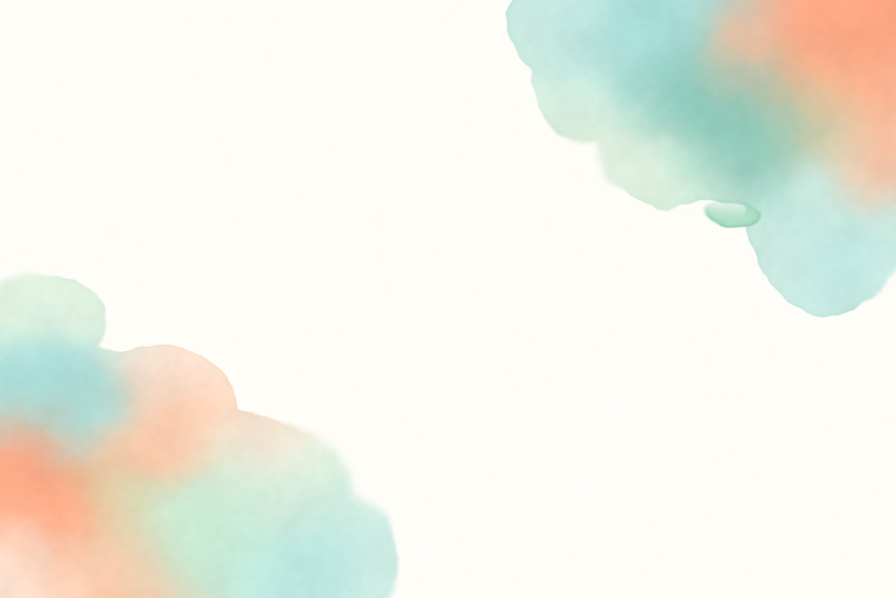
Write a Shadertoy shader that draws this background.

```glsl
// Two watercolour clouds bleeding in from opposite corners of warm white paper.
// Each cloud is a noisy union of ellipses; inside it, soft stains of pigment are
// blended by normalised Gaussian weights, then given grain and a dried rim.

const vec3 PAPER = vec3(0.997, 0.992, 0.973);
const vec3 AQUA  = vec3(0.66, 0.87, 0.855);
const vec3 TEAL  = vec3(0.51, 0.775, 0.715);
const vec3 CORAL = vec3(1.00, 0.65, 0.51);
const vec3 PEACH = vec3(0.99, 0.76, 0.63);
const vec3 BLUSH = vec3(0.99, 0.89, 0.82);
const vec3 MINT  = vec3(0.77, 0.92, 0.83);
const vec3 SAGE  = vec3(0.88, 0.945, 0.875);
const vec3 MIST  = vec3(0.80, 0.925, 0.895);
const vec3 OCHRE = vec3(0.85, 0.82, 0.64);

float hash(vec2 p) {
    vec3 q = fract(p.xyx * 0.1031);
    q += dot(q, q.yzx + 33.33);
    return fract((q.x + q.y) * q.z);
}

float noise(vec2 p) {
    vec2 i = floor(p), f = fract(p);
    f = f * f * (3.0 - 2.0 * f);
    return mix(mix(hash(i), hash(i + vec2(1, 0)), f.x),
               mix(hash(i + vec2(0, 1)), hash(i + vec2(1, 1)), f.x), f.y);
}

// Layered noise centred on zero
float fbm(vec2 p) {
    float sum = 0.0, amp = 0.5;
    for (int i = 0; i < 5; i++) {
        sum += amp * (noise(p) - 0.5);
        p = mat2(1.6, 1.2, -1.2, 1.6) * p + 7.3;
        amp *= 0.5;
    }
    return sum;
}

// Approximate signed distance to an ellipse
float lobe(vec2 p, vec2 centre, vec2 radii) {
    return (length((p - centre) / radii) - 1.0) * min(radii.x, radii.y);
}

float join(float a, float b) {
    float k = 0.008, h = max(k - abs(a - b), 0.0) / k;
    return min(a, b) - h * h * k * 0.25;
}

// Adds one soft pigment: rgb holds weighted colour, a holds total weight
void stain(inout vec4 wash, vec2 p, vec2 centre, vec2 radii, vec3 colour, float strength) {
    vec2 q = (p - centre) / radii;
    wash += vec4(colour, 1.0) * strength * exp(-dot(q, q));
}

float upperShape(vec2 p) {
    float d = lobe(p, vec2(1.25, 0.883), vec2(0.28, 0.22));
    d = join(d, lobe(p, vec2(0.941, 0.965), vec2(0.094, 0.08)));
    d = join(d, lobe(p, vec2(0.996, 0.854), vec2(0.098, 0.094)));
    d = join(d, lobe(p, vec2(1.123, 0.756), vec2(0.12, 0.104)));
    d = join(d, lobe(p, vec2(1.39, 0.62), vec2(0.146, 0.142)));
    return join(d, lobe(p, vec2(1.445, 0.80), vec2(0.21, 0.23)));
}

float lowerShape(vec2 p) {
    float d = lobe(p, vec2(0.117, 0.219), vec2(0.24, 0.21));
    d = join(d, lobe(p, vec2(0.068, 0.463), vec2(0.107, 0.086)));
    d = join(d, lobe(p, vec2(0.273, 0.307), vec2(0.125, 0.121)));
    d = join(d, lobe(p, vec2(0.42, 0.16), vec2(0.172, 0.148)));
    d = join(d, lobe(p, vec2(0.537, 0.0625), vec2(0.14, 0.113)));
    return join(d, lobe(p, vec2(0.254, 0.023), vec2(0.29, 0.25)));
}

vec3 upperColour(vec2 p) {
    vec4 wash = vec4(SAGE, 1.0) * 0.02;
    stain(wash, p, vec2(0.90, 0.95), vec2(0.09, 0.10), MIST, 0.8);
    stain(wash, p, vec2(0.96, 0.82), vec2(0.12, 0.09), SAGE, 0.8);
    stain(wash, p, vec2(1.10, 0.71), vec2(0.14, 0.08), SAGE, 1.0);
    stain(wash, p, vec2(1.09, 0.95), vec2(0.13, 0.12), AQUA, 1.0);
    stain(wash, p, vec2(1.15, 0.85), vec2(0.08, 0.07), TEAL, 1.2);
    stain(wash, p, vec2(1.26, 0.77), vec2(0.09, 0.085), TEAL, 1.4);
    stain(wash, p, vec2(1.24, 0.905), vec2(0.05, 0.04), PEACH, 1.3);
    stain(wash, p, vec2(1.42, 0.94), vec2(0.13, 0.13), CORAL, 1.3);
    stain(wash, p, vec2(1.48, 0.78), vec2(0.09, 0.09), PEACH, 1.0);
    stain(wash, p, vec2(1.365, 0.80), vec2(0.06, 0.07), OCHRE, 0.7);
    stain(wash, p, vec2(1.37, 0.61), vec2(0.15, 0.11), MIST, 1.1);
    stain(wash, p, vec2(1.41, 0.58), vec2(0.07, 0.07), AQUA, 0.45);
    return wash.rgb / wash.a;
}

vec3 lowerColour(vec2 p) {
    vec4 wash = vec4(SAGE, 1.0) * 0.02;
    stain(wash, p, vec2(0.07, 0.49), vec2(0.13, 0.07), SAGE, 1.0);
    stain(wash, p, vec2(0.08, 0.355), vec2(0.10, 0.085), AQUA, 1.2);
    stain(wash, p, vec2(0.14, 0.32), vec2(0.06, 0.06), AQUA, 0.6);
    stain(wash, p, vec2(0.31, 0.37), vec2(0.11, 0.07), BLUSH, 1.0);
    stain(wash, p, vec2(0.28, 0.27), vec2(0.09, 0.07), PEACH, 1.2);
    stain(wash, p, vec2(0.42, 0.27), vec2(0.08, 0.05), BLUSH, 0.8);
    stain(wash, p, vec2(0.07, 0.185), vec2(0.09, 0.085), CORAL, 1.3);
    stain(wash, p, vec2(0.20, 0.17), vec2(0.08, 0.08), OCHRE, 0.6);
    stain(wash, p, vec2(0.18, 0.05), vec2(0.10, 0.09), PEACH, 0.7);
    stain(wash, p, vec2(0.03, 0.02), vec2(0.11, 0.08), BLUSH, 1.1);
    stain(wash, p, vec2(0.34, 0.13), vec2(0.11, 0.09), MINT, 1.0);
    stain(wash, p, vec2(0.50, 0.19), vec2(0.12, 0.08), SAGE, 0.8);
    stain(wash, p, vec2(0.515, 0.08), vec2(0.075, 0.075), AQUA, 0.9);
    stain(wash, p, vec2(0.58, 0.06), vec2(0.14, 0.11), MIST, 0.8);
    return wash.rgb / wash.a;
}

// Lays pigment inside distance d, with a thin darker rim
vec3 paint(vec3 base, vec3 pigment, float d, float soft, float rim) {
    float edge = exp(-abs(d + 0.002) / 0.003) * rim;
    return mix(base, mix(pigment, pigment * pigment, edge), smoothstep(soft, -soft, d));
}

void mainImage(out vec4 fragColor, in vec2 fragCoord) {
    vec2 p = fragCoord / iResolution.xy * vec2(1.5, 1.0);
    vec2 drift = vec2(fbm(p * 9.0), fbm(p * 9.0 + 31.7));
    vec2 outline = p + 0.045 * drift;
    vec2 bleed = p + 0.09 * drift;

    // Edges alternate between crisp and wet
    float soft = 1.0 / iResolution.y + 0.012 * smoothstep(0.5, 0.85, noise(p * 7.0 + 4.0));
    float grain = 1.0 + 0.07 * fbm(p * 14.0) + 0.03 * fbm(p * 90.0);

    vec3 colour = PAPER * (1.0 + 0.006 * fbm(p * 60.0));
    colour = paint(colour, lowerColour(bleed) * grain, lowerShape(outline), soft, 0.18);
    colour = paint(colour, upperColour(bleed) * grain, upperShape(outline), soft, 0.18);

    // Small pooled bead under the upper cloud
    float bead = lobe(outline, vec2(1.228, 0.647), vec2(0.044, 0.026));
    float pool = smoothstep(0.68, 0.63, p.y);
    vec3 beadColour = mix(colour, vec3(0.69, 0.87, 0.78) * grain, pool);
    colour = paint(colour, beadColour, bead, 1.5 / iResolution.y, 0.6 * pool);

    fragColor = vec4(clamp(colour, 0.0, 1.0), 1.0);
}
```
